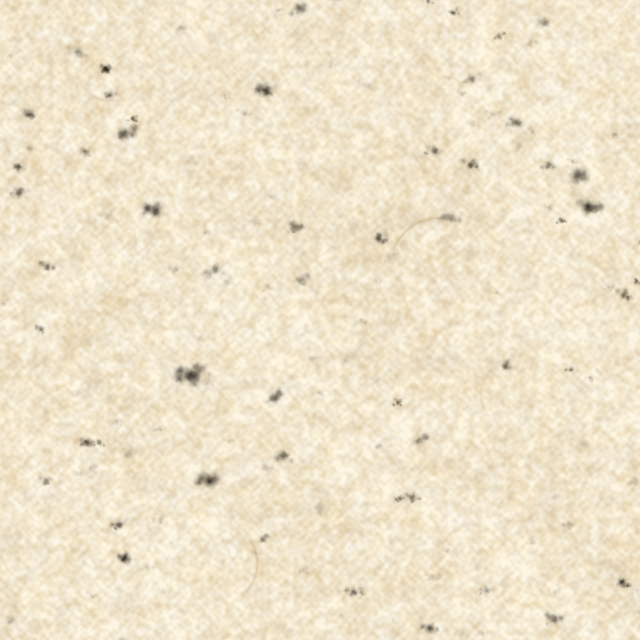
Give the GLSL for this texture, as a WebGL 1 fragment shader.

```glsl
precision highp float;
// Cream paper with a soft mottled grain, scattered dark specks and faint hairs.
// Layered gradient noise sets the paper tone; jittered grids place clusters of
// ragged grains, and a few thin arcs form the tan hairs.

uniform vec2 u_resolution;

vec2 hash2(vec2 p) {
  vec3 q = fract(p.xyx * vec3(0.1031, 0.1030, 0.0973));
  q += dot(q, q.yzx + 33.33);
  return fract((q.xx + q.yz) * q.zy);
}

float cornerSlope(vec2 cell, vec2 offset) {
  float angle = 6.2832 * hash2(cell).x;
  return dot(vec2(cos(angle), sin(angle)), offset);
}

float gradientNoise(vec2 p) {
  vec2 i = floor(p), f = fract(p);
  vec2 u = f * f * f * (f * (f * 6.0 - 15.0) + 10.0);
  vec2 e = vec2(1.0, 0.0);
  float low = mix(cornerSlope(i, f), cornerSlope(i + e, f - e), u.x);
  float high = mix(cornerSlope(i + e.yx, f - e.yx), cornerSlope(i + 1.0, f - 1.0), u.x);
  return mix(low, high, u.y);
}

// Coverage by clusters of ragged grains, at most one cluster per grid cell
float specks(vec2 p, float cells, float chance, float radius, float strength, float seed) {
  vec2 home = floor(p * cells);
  float bare = 1.0;
  for (int y = -1; y <= 1; y++) {
    for (int x = -1; x <= 1; x++) {
      vec2 cell = home + vec2(x, y);
      vec2 id = cell + seed;
      vec2 pick = hash2(id);
      if (pick.x > chance) continue;
      vec2 center = (cell + hash2(id + 17.3)) / cells;
      float size = radius * (0.7 + 0.7 * pick.y * pick.y);
      float dark = strength * (0.55 + 0.45 * hash2(id + 41.7).x);
      for (int k = 0; k < 6; k++) {
        float n = float(k);
        vec2 h = hash2(id + 7.9 * n + 63.1);
        vec2 shift = (h - 0.5) * vec2(4.6, 2.6) * size * min(n, 1.0);
        float r = size * (n < 0.5 ? 0.95 : 0.5 + 0.3 * h.y);
        float grain = n < 0.5 ? dark : dark * (0.15 + 0.6 * hash2(id + 5.7 * n).y);
        vec2 d = (p - center - shift) / r;
        bare *= 1.0 - grain * exp(-dot(d, d));
      }
    }
  }
  return 1.0 - bare;
}

// Thin curved fibres that fade out towards their ends
float hairs(vec2 p) {
  float cover = 0.0;
  for (int k = 0; k < 4; k++) {
    vec2 id = vec2(float(k) * 5.3, 91.0);
    vec2 h = hash2(id + 3.1);
    float radius = 0.04 + 0.06 * h.x;
    float angle = 6.2832 * h.y;
    vec2 heading = vec2(cos(angle), sin(angle));
    vec2 d = p - hash2(id) + heading * radius;
    float across = (length(d) - radius) / 0.0024;
    float along = dot(normalize(d + 0.00001), heading);
    cover += exp(-across * across) * smoothstep(0.65, 0.9, along) * (0.2 + 0.3 * h.x);
  }
  return min(cover, 1.0);
}

void main() {
  vec2 p = gl_FragCoord.xy / u_resolution.y;

  // Mottled paper with short crossing strokes
  vec2 diagonal = vec2(p.x + p.y, p.y - p.x) * 0.7071;
  float tone = 0.38
    + 0.40 * gradientNoise(p * 4.0 + 2.0)
    + 0.50 * gradientNoise(p * 13.0 + 7.0)
    + 0.80 * gradientNoise(p * 31.0 + 11.0)
    + 0.85 * gradientNoise(p * 62.0 + 23.0)
    + 0.80 * gradientNoise(p * 120.0 + 37.0)
    + 0.65 * gradientNoise(diagonal * vec2(48.0, 140.0) + 171.0)
    + 0.65 * gradientNoise(diagonal * vec2(140.0, 48.0) + 293.0);
  vec3 color = mix(vec3(0.968, 0.930, 0.842), vec3(0.912, 0.853, 0.738), clamp(tone, -0.45, 1.6));

  // Warm and cool tints drift across the grain
  float warmth = gradientNoise(p * 24.0 + 51.0) + gradientNoise(p * 80.0 + 67.0);
  color += warmth * vec3(0.012, 0.0, -0.028);

  color = mix(color, vec3(0.76, 0.64, 0.46), hairs(p));

  // Specks: faint dust, small dots, then large dark clusters
  vec2 rough = p + 0.0025 * vec2(gradientNoise(p * 150.0 + 5.0), gradientNoise(p * 150.0 + 85.0));
  float dust = specks(rough, 16.0, 0.36, 0.0046, 0.30, 120.0);
  float dots = specks(rough, 11.0, 0.30, 0.0050, 0.72, 230.0);
  float clusters = specks(rough, 7.0, 0.36, 0.0072, 0.95, 340.0);
  color = mix(color, vec3(0.46, 0.40, 0.32), dust);
  color = mix(color, vec3(0.24, 0.21, 0.16), dots);
  color = mix(color, vec3(0.16, 0.14, 0.11), clusters);

  gl_FragColor = vec4(color, 1.0);
}
```
